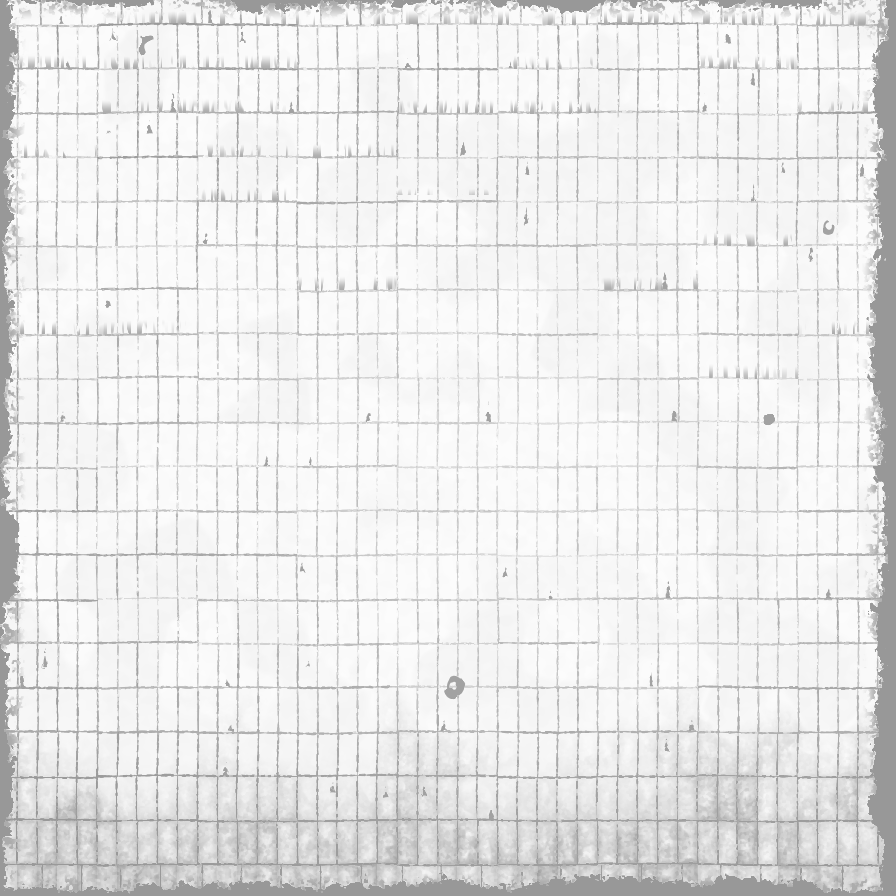
This texture is drawn by a WebGL 2 fragment shader. Its source:

```glsl
#version 300 es
precision highp float;
// A worn wall of narrow white tiles, 43 across and 19 down, with patchy grey joints.
// Joints come from a grid of distances broken up by smooth cellular noise; chips,
// soot, floor grime and a ragged grey frame are then layered on as one ink amount.

#define TILE vec2(0.02233, 0.04934)  // tile pitch
#define CORNER vec2(0.0195, 0.035)   // lower left of the full grid
#define ROWS 19.0
#define PANEL 5.0                    // columns laid as one sheet
#define JOINT vec2(0.0019, 0.0023)   // joint widths, upright and level
#define GRIME_TOP 0.21
#define CHIP_RATE 0.055
#define RAGGED 0.016
#define WHITE vec3(0.988)
#define GREY vec3(0.595)

uniform vec2 u_resolution;
out vec4 outColor;

vec2 hash(vec2 p) {
    vec3 q = fract((p.xyx + 50.0) * vec3(0.1031, 0.1030, 0.0973));
    q += dot(q, q.yzx + 33.33);
    return fract((q.xx + q.yz) * q.zy);
}

// Smooth cellular noise: random values blended around jittered cell points
float cellNoise(vec2 p) {
    vec2 cell = floor(p);
    float sum = 0.0, total = 0.0;
    for (int j = -1; j <= 1; j++)
    for (int i = -1; i <= 1; i++) {
        vec2 id = cell + vec2(i, j);
        vec2 d = id + hash(id) - p;
        float weight = exp(-9.0 * dot(d, d));
        sum += weight * hash(id + 117.0).x;
        total += weight;
    }
    return sum / total;
}

// Antialiased coverage of a signed distance
float cover(float d) {
    return clamp(0.5 - d * u_resolution.y, 0.0, 1.0);
}

// Patchy joints between tiles; the sheets sit slightly out of line
float joints(vec2 uv, vec2 g, float fine, float medium) {
    float sheet = floor((g.x + 1.0) / PANEL);
    float row = clamp(round(g.y), 0.0, ROWS);
    vec2 sheetRnd = hash(vec2(sheet, row + 70.0));
    float low = smoothstep(0.3, 0.12, uv.y);
    vec2 middle = (uv - vec2(0.6, 0.5)) * vec2(2.6, 3.0);
    float fade = 1.0 - 0.45 * exp(-dot(middle, middle));

    float dy = abs(g.y - row - (sheetRnd.x - 0.5) * 0.05) * TILE.y;
    float level = cover(dy - 0.5 * JOINT.y + (fine - 0.5) * 0.0014);
    level *= mix(0.4, 1.0, max(sheetRnd.y, low));
    level *= smoothstep(0.0, 0.5, fine + 0.3 * sheetRnd.y + 0.4 * low);

    // Edge strips above and below hold tiles of double width
    bool strip = g.y < 0.0 || g.y > ROWS;
    float x = strip ? (g.x - 1.2) * 0.5 : g.x;
    float column = round(x);
    vec2 rnd = hash(vec2(column, floor(g.y) + 30.0));
    float dx = abs(x - column - (rnd.y - 0.5) * 0.05) * TILE.x * (strip ? 2.0 : 1.0);
    float upright = cover(dx - 0.5 * JOINT.x + (fine - 0.5) * 0.0012);
    upright *= mix(0.5, 1.0, max(rnd.x, low));
    upright *= smoothstep(0.15, 0.6, 0.7 * fine + 0.3 * medium + 0.2 * rnd.x + 0.4 * low);
    return max(level, upright) * fade;
}

// Tapered chips in random tiles, plus a few large broken rings
float chips(vec2 uv, vec2 id, vec2 t, float fine, float medium) {
    vec2 rnd = hash(id + 200.0), place = hash(id + 300.0);
    vec2 base = vec2(mix(0.2, 0.8, place.x), place.y < 0.6 ? 0.02 : place.y * 0.7);
    vec2 q = (t - base) * TILE;
    float taper = 0.0027 * (1.0 - q.y / mix(0.005, 0.018, rnd.y));
    float d = max(abs(q.x) - taper, -q.y) + (fine - 0.5) * 0.003;
    float ink = cover(d) * step(1.0 - CHIP_RATE, rnd.x);
    vec2 holes[4] = vec2[4](vec2(0.166, 0.948), vec2(0.507, 0.234),
                            vec2(0.925, 0.747), vec2(0.858, 0.531));
    for (int i = 0; i < 4; i++) {
        float radius = 0.0085 - 0.0018 * float(i);
        float ring = abs(length((uv - holes[i]) * vec2(1.0, 0.8)) - radius);
        ink = max(ink, cover(ring - 0.001 + (medium - 0.45) * 0.012));
    }
    return ink * 0.9;
}

void main() {
    vec2 uv = gl_FragCoord.xy / u_resolution;
    vec2 wobble = sin(uv.yx * vec2(19.0, 23.0)) + 0.5 * sin(uv.yx * 51.0 + 2.0);
    vec2 g = (uv + 0.0005 * wobble - CORNER) / TILE;
    vec2 id = floor(g), t = fract(g);
    float fine = cellNoise(uv * 310.0);
    float medium = cellNoise(uv * 95.0 + 9.0);
    float broad = cellNoise(uv * 15.0 + 31.0);

    // Faint haze, and grime rising from the floor that gathers at tile rims
    float haze = 0.03 * medium + 0.05 * smoothstep(0.4, 0.8, broad);
    vec2 toEdge = min(t, 1.0 - t) * TILE;
    float rim = 1.0 - smoothstep(0.0, 0.008, min(toEdge.x, toEdge.y) + (medium - 0.5) * 0.004);
    float tileRnd = hash(id).x;
    float rise = uv.y + (broad - 0.5) * 0.12 + (tileRnd - 0.5) * 0.04;
    float grime = 1.0 - smoothstep(0.05, GRIME_TOP, rise);
    grime *= (0.05 + 0.35 * medium + 0.25 * fine + 0.25 * rim) * mix(0.6, 1.2, tileRnd);

    // Soot streaks standing on some level joints, mostly near the top
    float sootRnd = hash(vec2(floor((g.x + 1.0) / PANEL), id.y + 400.0)).x;
    float soot = smoothstep(0.55, 0.85, cellNoise(uv * vec2(260.0, 25.0)));
    soot *= smoothstep(0.35, 0.0, t.y) * step(1.0 - 0.5 * smoothstep(0.5, 0.95, uv.y), sootRnd);

    // Ragged frame with a flaking fringe
    float edge = min(min(uv.x - 0.011, 0.981 - uv.x), min(uv.y - 0.013, 0.997 - uv.y));
    float tear = RAGGED * ((broad - 0.5) + 0.7 * (medium - 0.5) + 0.4 * (fine - 0.5));
    float flakes = smoothstep(0.022, 0.0, edge) * smoothstep(0.5, 0.8, 0.6 * medium + 0.4 * fine);

    float ink = max(haze + grime, joints(uv, g, fine, medium));
    ink = max(ink, max(soot * 0.8, chips(uv, id, t, fine, medium)));
    ink = max(ink, max(cover(edge + tear), flakes * 0.8));
    outColor = vec4(mix(WHITE, GREY, clamp(ink, 0.0, 1.0)), 1.0);
}
```
